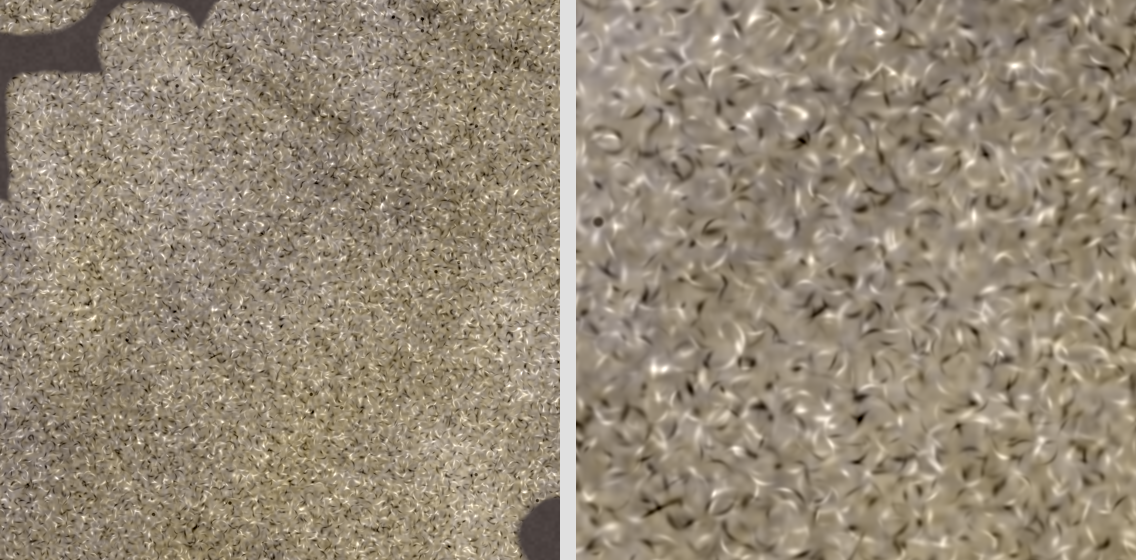
Left: the whole. Right: its middle third, enlarged.
Write a three.js fragment shader that draws this texture.

```glsl
// Weathered sandy stone covered in fine curved flecks, with soft folds and dark gaps at the corners.
varying vec2 vUv;

const vec3 STONE = vec3(0.585, 0.535, 0.462);
const vec3 GAP = vec3(0.295, 0.258, 0.250);
const vec3 WARM_TINT = vec3(0.012, 0.004, -0.040);
const float FLECK_DENSITY = 84.0;    // cells across the canvas
const float FLECK_CONTRAST = 0.31;
const float GRAIN_SCALE = 165.0;
const float GRAIN_CONTRAST = 0.17;
const float PIT_DENSITY = 42.0;
const float PIT_SHARE = 0.012;
const float EDGE_SOFTNESS = 0.006;
const int FLECK_LAYERS = 3;

vec4 hash4(vec2 p) {
  vec4 q = fract(p.xyxy * vec4(0.1031, 0.1030, 0.0973, 0.1099));
  q += dot(q, q.wzxy + 33.33);
  return fract((q.xxyz + q.yzzw) * q.zywx);
}

float noise(vec2 p) {
  vec2 i = floor(p), f = fract(p);
  f = f * f * (3.0 - 2.0 * f);
  float low = mix(hash4(i).x, hash4(i + vec2(1.0, 0.0)).x, f.x);
  float high = mix(hash4(i + vec2(0.0, 1.0)).x, hash4(i + 1.0).x, f.x);
  return mix(low, high, f.y);
}

// Signed noise of several octaves, about -0.5 to 0.5
float fbm(vec2 p) {
  float sum = 0.0, weight = 0.5;
  for (int i = 0; i < 4; i++) {
    sum += weight * (noise(p) - 0.5);
    p = mat2(1.6, 1.2, -1.2, 1.6) * p + 7.3;
    weight *= 0.5;
  }
  return sum;
}

float ellipse(vec2 p, vec2 center, vec2 radii) {
  return (length((p - center) / radii) - 1.0) * min(radii.x, radii.y);
}

// Soft ridge or hollow along a segment
float fold(vec2 p, vec2 a, vec2 b, float width) {
  vec2 d = b - a;
  float t = clamp(dot(p - a, d) / dot(d, d), 0.0, 1.0);
  float r = length(p - a - d * t) / width;
  return exp(-r * r);
}

// Light and dark curved flecks, randomly turned, one per cell
float flecks(vec2 p, float seed) {
  vec2 cell = floor(p);
  float sum = 0.0;
  for (int y = -1; y <= 1; y++) {
    for (int x = -1; x <= 1; x++) {
      vec2 id = cell + vec2(float(x), float(y));
      vec4 h = hash4(id + seed);
      vec4 k = hash4(id + seed + 51.7);
      vec2 q = p - id - h.xy;
      float angle = 6.2832 * h.z;
      float c = cos(angle), s = sin(angle);
      q = vec2(c * q.x + s * q.y, c * q.y - s * q.x);
      q.y += (k.x - 0.5) * 1.1 * q.x * q.x;
      q /= vec2(mix(0.26, 0.58, k.y), mix(0.13, 0.22, k.z));
      float strength = 2.0 * h.w - 1.0;
      sum += strength * abs(strength) * exp(-dot(q, q));
    }
  }
  return sum;
}

// Sparse small black holes
float pits(vec2 p) {
  vec4 h = hash4(floor(p) + 211.0);
  float r = length(fract(p) - mix(vec2(0.25), vec2(0.75), h.xy));
  return step(h.z, PIT_SHARE) * (1.0 - smoothstep(0.06, 0.18, r));
}

// Distance to the stone: negative inside, positive in the gaps
float stoneShape(vec2 p) {
  p += 0.022 * vec2(fbm(p * 14.0), fbm(p * 14.0 + 40.0));
  vec2 corner = vec2(0.052 - p.x, p.y - 0.828);
  float body = length(max(corner, 0.0)) + min(max(corner.x, corner.y), 0.0) - 0.040;
  body = min(body, max(-p.x - 0.02, p.y - 0.64));
  body = min(body, length(p - vec2(0.75)) - 0.44);
  body = min(body, ellipse(p, vec2(0.270, 0.912), vec2(0.095, 0.088)));
  body = min(body, ellipse(p, vec2(0.045, 1.010), vec2(0.125, 0.075)));
  return max(body, -ellipse(p, vec2(1.010, 0.045), vec2(0.080, 0.068)));
}

// Broad light and shade of the folded surface
float relief(vec2 p) {
  p += 0.05 * vec2(fbm(p * 7.0), fbm(p * 7.0 + 19.0));
  float tone = -0.10 * fold(p, vec2(0.39, 0.89), vec2(0.62, 0.76), 0.032);
  tone += 0.07 * fold(p, vec2(0.31, 0.89), vec2(0.64, 0.715), 0.022);
  tone -= 0.06 * fold(p, vec2(0.60, 0.70), vec2(0.82, 0.58), 0.075);
  tone -= 0.07 * fold(p, vec2(0.76, 0.99), vec2(0.95, 0.88), 0.030);
  tone += 0.05 * fold(p, vec2(0.05, 0.82), vec2(0.14, 0.44), 0.045);
  tone += 0.03 * fold(p, vec2(0.20, 0.85), vec2(0.32, 0.66), 0.090);
  tone += 0.07 * fold(p, vec2(0.92, 0.45), vec2(0.98, 0.36), 0.090);
  tone += 0.09 * fold(p, vec2(0.82, 0.20), vec2(0.86, 0.00), 0.085);
  tone -= 0.04 * fold(p, vec2(0.00, 0.10), vec2(0.25, 0.10), 0.200);
  return tone + 0.10 * fbm(p * 9.0);
}

void main() {
  float tone = relief(vUv);
  float grain = noise(vUv * GRAIN_SCALE) - 0.5;
  tone += GRAIN_CONTRAST * grain;
  for (int i = 0; i < FLECK_LAYERS; i++) {
    float n = float(i);
    tone += FLECK_CONTRAST * flecks(vUv * (FLECK_DENSITY + 13.0 * n) + 0.37 * n, 97.0 * n);
  }
  tone -= 0.38 * pits(vUv * PIT_DENSITY);

  // Warm and cool mottling, yellower toward the bottom
  float warmth = 1.3 * (noise(vUv * 95.0 + 13.0) - 0.5) + 2.0 * fbm(vUv * 6.0 + 5.0);
  warmth += fold(vUv, vec2(0.55, 0.18), vec2(0.80, 0.14), 0.24) - 0.15;

  float edge = stoneShape(vUv);
  tone -= 0.06 * smoothstep(-0.014, 0.0, edge);
  vec3 stone = STONE + tone + WARM_TINT * warmth;
  vec3 gap = GAP + 0.035 * grain + 0.04 * fbm(vUv * 40.0);
  vec3 color = mix(stone, gap, smoothstep(-EDGE_SOFTNESS, EDGE_SOFTNESS, edge));
  gl_FragColor = vec4(clamp(color, 0.0, 1.0), 1.0);
}
```
